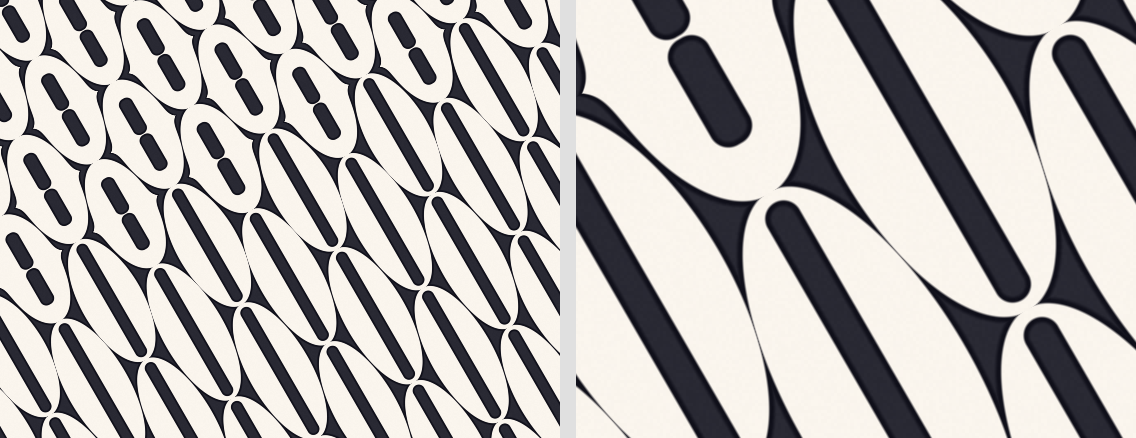
Left: the whole. Right: its middle third, enlarged.
Give the GLSL for this pattern, as a Shadertoy shader.

```glsl
// Tilted brick lattice of cream ovals on dark ink: split-slot rings with side
// nubs give way to longer ovals with a single slot. Rows span two tip levels,
// and the level spacing changes once along the tilted axis. Drawn by distances.

const float TILT = 0.5236;         // lattice rotation in radians
const float PITCH = 0.252;         // distance between ovals in one row
const float COLUMN_START = 0.256;  // phase across the rows
const float CHANGE_LEVEL = 0.7025; // where the level spacing changes
const float SHORT_STEP = 0.1368;   // tip spacing among rings
const float LONG_STEP = 0.1752;    // tip spacing among long ovals
const float HALF_WIDTH = 0.0711;   // oval half width
const float TIP_OVERLAP = 0.0011;  // makes the white bridge between tips
const float NUB_HEIGHT = 0.0140;   // pointed bump on ring sides
const float NUB_SPREAD = 0.0100;
const float SLOT_RADIUS = 0.0140;  // half width of the long slot
const float SLOT_MARGIN = 0.0085;  // from slot end to oval tip
const vec2 SPLIT_SIZE = vec2(0.0168, 0.0460); // half size of one ring slot
const float SPLIT_CORNER = 0.0150;
const float SPLIT_GAP = 0.0012;    // half gap between the two ring slots
const float SOFTNESS = 0.0024;
const float RIM = 0.0040;          // darker ink along each edge
const float GRAIN_CELLS = 400.0;
const float GRAIN = 0.010;
const vec3 PAPER = vec3(0.98, 0.96, 0.93);
const vec3 INK = vec3(0.16, 0.16, 0.20);
const vec3 RIM_INK = vec3(0.06, 0.06, 0.10);

float hash(vec2 p) {
    vec3 q = fract(p.xyx * 0.1031);
    q += dot(q, q.yzx + 33.33);
    return fract((q.x + q.y) * q.z);
}

float ellipseDistance(vec2 p, vec2 radii) {
    float k = length(p / radii);
    return k * (k - 1.0) / length(p / (radii * radii));
}

float roundedBox(vec2 p, vec2 halfSize, float corner) {
    vec2 d = abs(p) - halfSize + corner;
    return length(max(d, 0.0)) + min(max(d.x, d.y), 0.0) - corner;
}

float tipLevel(float row) {
    return CHANGE_LEVEL + row * (row < 0.0 ? SHORT_STEP : LONG_STEP);
}

// Both halves of a glyph are mirror images, so p holds absolute offsets.
float glyph(vec2 p, float halfLength, bool isRing) {
    vec2 radii = vec2(HALF_WIDTH, halfLength + TIP_OVERLAP);
    vec2 body = p;
    float slot;
    if (isRing) {
        body.x -= NUB_HEIGHT * exp(-p.y / NUB_SPREAD);
        vec2 center = vec2(0.0, SPLIT_GAP + SPLIT_SIZE.y);
        slot = roundedBox(p - center, SPLIT_SIZE, SPLIT_CORNER);
    } else {
        vec2 size = vec2(SLOT_RADIUS, halfLength - SLOT_MARGIN);
        slot = roundedBox(p, size, SLOT_RADIUS);
    }
    return max(ellipseDistance(max(body, 0.0005), radii), -slot);
}

float pattern(vec2 p) {
    float along = p.y - CHANGE_LEVEL;
    float band = floor(along / (along < 0.0 ? SHORT_STEP : LONG_STEP));
    float nearest = 1.0;
    // Overlapping rows, including those that only touch by their tips
    for (int i = -2; i <= 1; i++) {
        float row = band + float(i);
        float top = tipLevel(row);
        float bottom = tipLevel(row + 2.0);
        float column = (p.x - COLUMN_START) / PITCH - 0.5 * mod(row, 2.0);
        float across = (column - round(column)) * PITCH;
        vec2 local = abs(vec2(across, p.y - 0.5 * (top + bottom)));
        nearest = min(nearest, glyph(local, 0.5 * (bottom - top), row < -1.5));
    }
    return nearest;
}

void mainImage(out vec4 fragColor, in vec2 fragCoord) {
    vec2 canvas = fragCoord / iResolution.y;
    vec2 q = vec2(canvas.x, 1.0 - canvas.y);
    float c = cos(TILT);
    float s = sin(TILT);
    float d = pattern(vec2(c * q.x - s * q.y, s * q.x + c * q.y));

    // Ink with a darker rim, then paper with faint grain
    float edge = 0.5 * max(SOFTNESS, 1.2 / iResolution.y);
    vec3 ink = mix(RIM_INK, INK, smoothstep(0.5 * RIM, 1.5 * RIM, d));
    vec3 color = mix(PAPER, ink, smoothstep(-edge, edge, d));
    color += GRAIN * (hash(floor(canvas * GRAIN_CELLS)) - 0.5);
    fragColor = vec4(color, 1.0);
}
```
